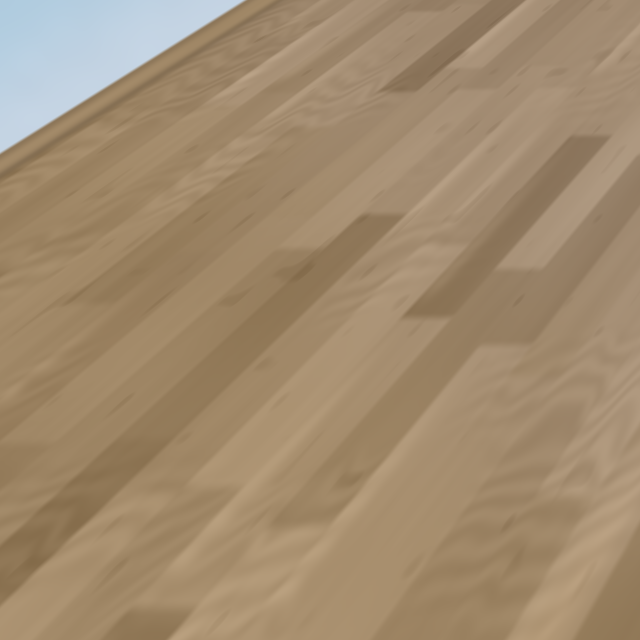
Reproduce this texture procedurally as a Shadertoy shader.

```glsl
// Soft-focus oak strip floor in perspective, with a skirting and a pale blue wall corner.

const vec2 VANISH = vec2(2.05, 2.03);     // where the board edges converge
const float BOARD_WIDTH = 0.052;
const float BOARD_LENGTH = 0.15;
const float EDGE_BLUR = 0.13;             // fraction of a board width
const float JOINT_BLUR = 0.05;            // fraction of a board length
const float GRAIN = 0.032;
const float FIGURE = 0.030;
const float WALL_HEIGHT = 0.760;          // wall line where it meets the left side
const float WALL_SLOPE = 0.625;
const float SKIRTING = 0.029;

const vec3 UMBER = vec3(0.595, 0.500, 0.370);
const vec3 TAN   = vec3(0.660, 0.560, 0.430);
const vec3 DUSK  = vec3(0.595, 0.508, 0.412);
const vec3 PALE  = vec3(0.675, 0.585, 0.485);
const vec3 SEAM  = vec3(0.480, 0.400, 0.300);
const vec3 WALL_BLUE  = vec3(0.690, 0.800, 0.875);
const vec3 WALL_LIGHT = vec3(0.770, 0.830, 0.890);

float hash(vec2 p) {
    vec3 q = fract(vec3(p.xyx) * 0.1031);
    q += dot(q, q.yzx + 33.33);
    return fract((q.x + q.y) * q.z);
}

float noise(vec2 p) {
    vec2 i = floor(p), f = fract(p);
    f = f * f * (3.0 - 2.0 * f);
    return mix(mix(hash(i), hash(i + vec2(1, 0)), f.x),
               mix(hash(i + vec2(0, 1)), hash(i + vec2(1, 1)), f.x), f.y);
}

float bell(float x, float width) {
    return exp(-x * x / (width * width));
}

// Tone of one board: x is its warmth of colour, y its extra brightness
vec2 boardTone(vec2 id, vec2 pos) {
    float tone = hash(id + 3.7);
    float tilt = (hash(id + 19.1) - 0.5) * (pos.y - 0.5);
    float shade = (hash(id + 41.3) - 0.55) * 0.055 + tilt * 0.05;
    shade -= 0.055 * step(0.9, hash(id + 57.9));
    float glint = step(0.72, hash(id + 71.7)) * bell(pos.x - 0.82, 0.2);
    shade += 0.055 * glint * smoothstep(0.0, 0.15, pos.y) * smoothstep(1.0, 0.4, pos.y);
    return vec2(tone, shade);
}

// Boards end to end along one lane, with soft joints
vec2 laneTone(float lane, float across, float depth) {
    float s = depth / BOARD_LENGTH + 7.0 * hash(vec2(lane, 5.0));
    float k = floor(s), f = s - k;
    return mix(boardTone(vec2(lane, k), vec2(across, f)),
               boardTone(vec2(lane, k + 1.0), vec2(across, f - 1.0)),
               smoothstep(1.0 - JOINT_BLUR, 1.0, f));
}

// Stretched fibres, rippled figure and sparse dark flecks
float woodGrain(vec2 g, float across) {
    float fibres = 0.6 * noise(g * vec2(50.0, 9.0)) + 0.4 * noise(g * vec2(130.0, 20.0) + 31.0) - 0.5;
    float bend = 9.0 * noise(g * vec2(45.0, 28.0)) + 6.0 * (across - 0.5) * (across - 0.5);
    float patches = smoothstep(0.52, 0.85, noise(g * vec2(13.0, 13.0) + 8.0));
    float ripple = sin(g.y * 330.0 + g.x * 90.0 + bend) * patches;
    float fleck = smoothstep(0.83, 0.98, noise(g * vec2(75.0, 48.0) + 60.0));
    return GRAIN * fibres + FIGURE * 0.6 * ripple - 0.035 * fleck;
}

vec3 floorColor(vec2 p) {
    vec2 d = VANISH - p;
    vec2 ground = vec2(d.x / d.y, 1.0 / d.y);
    float s = ground.x / BOARD_WIDTH;
    float lane = floor(s), across = s - lane;
    vec2 tone = mix(laneTone(lane, across, ground.y),
                    laneTone(lane + 1.0, across - 1.0, ground.y),
                    smoothstep(1.0 - EDGE_BLUR, 1.0, across));

    // Warm boards nearby, greyer and pinker ones towards the upper right
    float cool = smoothstep(0.75, 1.65, p.x + p.y + 0.25 * (tone.x - 0.5));
    float level = clamp(0.2 + 0.65 * tone.x, 0.0, 1.0);
    vec3 col = mix(mix(UMBER, TAN, level), mix(DUSK, PALE, level), cool);
    col += tone.y + woodGrain(ground, across);

    // Broad sheen, a bright strip at the lower right, and soft mottling
    col += vec3(0.030, 0.034, 0.038) * bell(ground.x - 0.84, 0.045) * smoothstep(0.3, 0.8, p.y);
    col += vec3(0.060, 0.055, 0.050) * bell(ground.x - 0.592, 0.018) * smoothstep(0.45, 0.1, p.y);
    col += 0.022 * (noise(p * 5.0 + 2.0) - 0.5);
    return col;
}

void mainImage(out vec4 fragColor, in vec2 fragCoord) {
    vec2 p = fragCoord / iResolution.xy;
    float rise = (p.y - WALL_HEIGHT - WALL_SLOPE * p.x) / length(vec2(1.0, WALL_SLOPE));
    vec3 col = floorColor(p);
    col -= 0.025 * bell(rise + SKIRTING, 0.03);

    // Skirting with a dark lower seam and a thin upper shadow
    float along = dot(p, normalize(vec2(1.0, WALL_SLOPE)));
    vec3 trim = mix(UMBER, TAN, 0.5) + 0.03 * (noise(vec2(along * 9.0, rise * 130.0)) - 0.5);
    col = mix(col, trim, smoothstep(-0.004, 0.004, rise + SKIRTING));
    col = mix(col, SEAM, 0.65 * bell(rise + SKIRTING, 0.0055));
    col = mix(col, SEAM, 0.5 * bell(rise + 0.003, 0.006));

    // Wall, lighter towards the skirting
    vec3 wall = mix(WALL_LIGHT, WALL_BLUE, smoothstep(0.0, 0.2, rise));
    wall += 0.012 * (noise(p * 22.0) - 0.5);
    col = mix(col, wall, smoothstep(-0.003, 0.003, rise));
    fragColor = vec4(col, 1.0);
}
```
